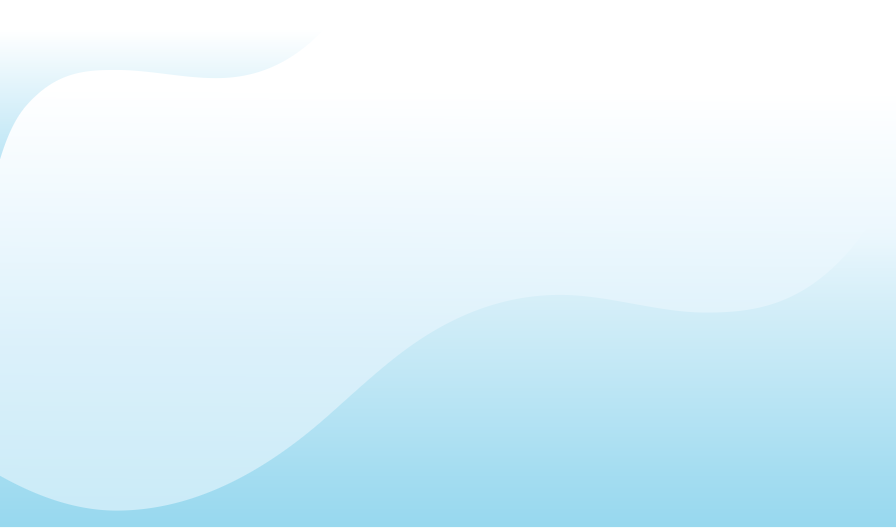
Write a Shadertoy shader that draws this background.

```glsl
#define WHITE vec3(1.0)
#define MIST vec3(0.932, 0.973, 0.995)
#define PALE_SKY vec3(0.860, 0.943, 0.981)
#define LOW_SKY vec3(0.797, 0.923, 0.972)
#define WAVE_LIGHT vec3(0.830, 0.933, 0.972)
#define WAVE_MID vec3(0.642, 0.865, 0.944)
#define WAVE_DEEP vec3(0.592, 0.846, 0.934)
#define CORNER_BLUE vec3(0.740, 0.900, 0.962)
#define SKY_TILT 0.008
#define MARGIN 0.0017

const int KNOTS = 8;

// Each knot holds x, height and slope
const vec3 WAVE[KNOTS] = vec3[KNOTS](
    vec3(0.000, 0.099, -0.95), vec3(0.130, 0.033, 0.0),
    vec3(0.365, 0.211, 1.50), vec3(0.456, 0.342, 1.22),
    vec3(0.625, 0.4415, 0.0), vec3(0.788, 0.408, 0.0),
    vec3(0.9635, 0.5585, 2.3), vec3(1.000, 0.645, 2.4));

const vec3 CORNER[KNOTS] = vec3[KNOTS](
    vec3(0.000, 0.698, 5.6), vec3(0.039, 0.817, 1.61),
    vec3(0.130, 0.8675, 0.0), vec3(0.241, 0.852, 0.0),
    vec3(0.358, 0.938, 1.7), vec3(0.600, 1.350, 1.7),
    vec3(0.800, 1.690, 1.7), vec3(1.000, 2.030, 1.7));

// Cubic Hermite span between two knots
float hermite(float x, vec3 a, vec3 b) {
    float span = b.x - a.x;
    float t = (x - a.x) / span;
    float s = 1.0 - t;
    return s * s * ((1.0 + 2.0 * t) * a.y + t * span * a.z)
         + t * t * ((1.0 + 2.0 * s) * b.y - s * span * b.z);
}

float curveHeight(float x, vec3 knots[KNOTS]) {
    float height = knots[0].y;
    for (int i = 0; i < KNOTS - 1; i++) {
        if (x >= knots[i].x) height = hermite(x, knots[i], knots[i + 1]);
    }
    return height;
}

// Antialiased coverage of the side where d is positive
float coverage(float d) {
    return clamp(0.5 + d / max(length(vec2(dFdx(d), dFdy(d))), 1e-5), 0.0, 1.0);
}

// Position between two heights, 0 at the upper and 1 at the lower
float descent(float upper, float lower, float y) {
    return clamp((upper - y) / (upper - lower), 0.0, 1.0);
}

vec3 skyColor(float y) {
    vec3 color = mix(WHITE, MIST, descent(0.83, 0.58, y));
    color = mix(color, PALE_SKY, descent(0.58, 0.34, y));
    return mix(color, LOW_SKY, descent(0.34, 0.05, y));
}

vec3 waveColor(float y) {
    vec3 color = mix(MIST, WAVE_LIGHT, descent(0.58, 0.42, y));
    color = mix(color, WAVE_MID, descent(0.42, 0.10, y));
    return mix(color, WAVE_DEEP, descent(0.10, 0.0, y));
}

void mainImage(out vec4 fragColor, in vec2 fragCoord) {
    vec2 p = fragCoord / iResolution.xy;

    // Slightly tilted sky
    vec3 sky = skyColor(p.y + SKY_TILT * (p.x - 0.5));
    vec3 color = sky;

    // Corner cloud, fading out upwards
    float inCorner = coverage(p.y - curveHeight(p.x, CORNER));
    vec3 cornerColor = mix(WHITE, CORNER_BLUE, descent(0.945, 0.698, p.y));
    color = mix(color, cornerColor, inCorner);

    // Large wave, melting into the sky near its crest
    float inWave = coverage(curveHeight(p.x, WAVE) - p.y);
    vec3 wave = mix(sky, waveColor(p.y), descent(0.60, 0.50, p.y));
    color = mix(color, wave, inWave);

    // Thin white margin at the bottom
    color = mix(color, WHITE, coverage(MARGIN - p.y));
    fragColor = vec4(color, 1.0);
}
```
